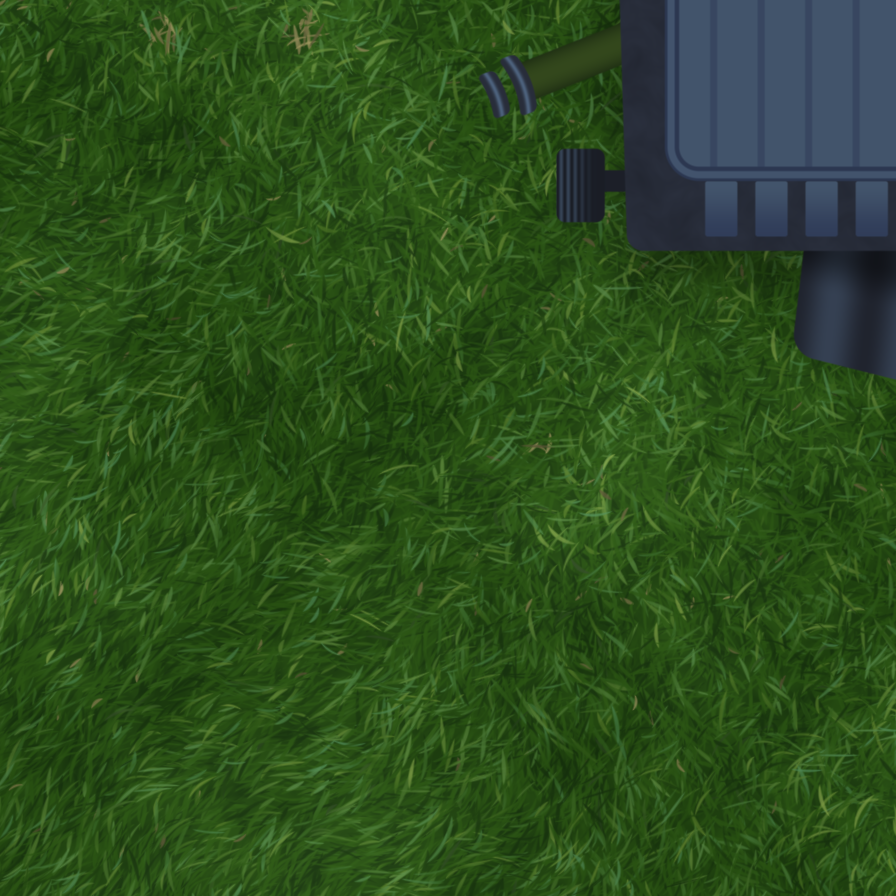
A Shadertoy shader for this texture:

```glsl
// Lawn of fine overlapping grass blades with a slate plastic device at the upper right.
#define LAYERS 13
#define CELL 0.027
#define BLADE_WIDTH 0.0022
#define BLADE_BLUR 0.0015
#define GRASS vec3(0.16, 0.32, 0.07)
#define DEEP vec3(0.085, 0.19, 0.05)
#define LIGHT vec3(0.33, 0.50, 0.24)
#define STRAW vec3(0.56, 0.50, 0.33)
#define SLATE vec3(0.26, 0.33, 0.42)
#define NAVY vec3(0.19, 0.24, 0.35)
#define CHARCOAL vec3(0.155, 0.175, 0.225)

vec3 hash3(vec3 p) {
    p = fract(p * vec3(0.1031, 0.1030, 0.0973));
    p += dot(p, p.yxz + 33.33);
    return fract((p.xxy + p.yxx) * p.zyx);
}

// Layered, warped sines in about -1..1
float patches(vec2 p) {
    float sum = 0.0, gain = 0.5;
    for (int i = 0; i < 4; i++) {
        p += 0.35 * sin(p.yx * 1.3 + float(i) * 2.1);
        sum += gain * sin(p.x) * cos(p.y * 0.9 + 1.0);
        p = mat2(1.4, 1.1, -1.1, 1.4) * p;
        gain *= 0.65;
    }
    return sum;
}

float box(vec2 p, vec2 halfSize, float radius) {
    vec2 d = abs(p) - halfSize + radius;
    return length(max(d, 0.0)) + min(max(d.x, d.y), 0.0) - radius;
}

float softFill(float d, float blur) {
    return smoothstep(0.0, 1.0, 0.5 - 0.5 * d / max(blur, 0.7 / iResolution.y));
}

float fill(float d) {
    return softFill(d, 0.0014);
}

// Small worn spots where blades have dried out
float dryness(vec2 p) {
    float near = min(length(p - vec2(0.18, 0.965)), length(p - vec2(0.34, 0.965)));
    return 1.0 - smoothstep(0.008, 0.026, min(near, length(p - vec2(0.605, 0.5)) + 0.006));
}

vec3 bladeColor(vec2 root, vec3 rnd, float depth, float clump) {
    float tone = rnd.x * mix(0.6, 1.04, depth) + clump + 0.02;
    vec3 lightTint = LIGHT + (rnd.y - 0.5) * vec3(0.10, 0.0, -0.14);
    vec3 color = mix(DEEP, GRASS, smoothstep(0.0, 0.4, tone));
    color = mix(color, lightTint, smoothstep(0.5, 1.08, tone));
    color += vec3(0.10, 0.09, 0.09) * step(0.955, rnd.y) * depth;
    float dry = step(rnd.z, dryness(root) * 0.8 + 0.006);
    return mix(color, STRAW * (0.6 + 0.55 * rnd.x), dry * 0.85);
}

vec3 lawn(vec2 p) {
    vec3 color = mix(DEEP, GRASS, 0.5 + 0.4 * patches(p * 45.0));
    float clump = 0.16 * patches(p * 11.0) + 0.24 * patches(p * 34.0 + 5.0);

    // Lean follows a slow flow, tidier toward the lower left
    float wild = smoothstep(0.15, 0.95, p.x * 0.65 + p.y * 0.65);
    float lean = mix(0.55, 1.25, p.x) + 0.45 * sin(p.x * 9.0 + 2.0 * sin(p.y * 7.0));
    float spread = mix(1.1, 2.7, wild), tuft = mix(0.3, 0.6, wild);

    for (int layer = 0; layer < LAYERS; layer++) {
        float k = float(layer);
        vec2 shift = vec2(0.37, 0.61) * k;
        vec2 cell = floor(p / CELL + shift);
        for (int n = 0; n < 9; n++) {
            vec2 id = cell + vec2(n % 3 - 1, n / 3 - 1);
            vec3 place = hash3(vec3(id + 17.0, k * 3.7 + 1.0));
            vec2 root = (id + place.xy - shift) * CELL;
            vec2 q = p - root;
            if (dot(q, q) > CELL * CELL) continue;

            vec3 look = hash3(vec3(id + 71.0, k * 5.3 + 9.0));
            float angle = lean + (place.z - 0.5) * spread
                        + tuft * sin(root.x * 37.0 + 3.0 * sin(root.y * 29.0));
            vec2 along = vec2(cos(angle), sin(angle));
            q = vec2(dot(q, along), dot(q, vec2(-along.y, along.x)));

            // Tapered, slightly bent blade that fades at its tips
            float t = q.x / (CELL * mix(0.35, 0.95, look.z));
            q.y += (look.y - 0.5) * 0.006 * t * t;
            float taper = max(1.0 - t * t, 0.0);
            float width = BLADE_WIDTH * mix(0.5, 1.1, place.z) * taper;
            float cover = softFill(abs(q.y) - width, BLADE_BLUR) * smoothstep(0.0, 0.45, taper);
            if (cover <= 0.0) continue;
            color = mix(color, bladeColor(root, look, k / float(LAYERS), clump), cover * 0.8);
        }
    }
    // Broad pale and shaded areas
    float patchTone = patches(p * 8.0 + 2.0);
    return color * (1.03 + 0.11 * patchTone) + vec3(0.018, 0.014, 0.018) * (patchTone + 0.35);
}

vec3 device(vec3 color, vec2 p) {
    // Slanted tube with two clamp rings
    vec2 q = mat2(0.93, -0.37, 0.37, 0.93) * (p - vec2(0.583, 0.907));
    float roundness = max(1.0 - q.y * q.y / 0.00058, 0.0);
    vec3 olive = vec3(0.11, 0.17, 0.07) + vec3(0.09, 0.11, 0.04) * roundness;
    color = mix(color, olive, fill(box(q - vec2(0.07, 0.0), vec2(0.08, 0.022), 0.004)));
    for (int i = 0; i < 2; i++) {
        vec2 r = q + vec2(0.031, 0.0) * float(i);
        r.x += 5.0 * r.y * r.y;
        float ring = box(r, vec2(0.010, 0.034 - 0.008 * float(i)), 0.006);
        vec3 sheen = mix(CHARCOAL, SLATE * 1.15, exp(-r.x * r.x / 0.000009));
        color = mix(color, sheen, fill(ring));
    }

    // Ribbed knob on its shaft
    color = mix(color, CHARCOAL * 0.7, fill(box(p - vec2(0.69, 0.798), vec2(0.025, 0.012), 0.003)));
    vec2 knob = p - vec2(0.648, 0.793);
    float ridge = 0.5 + 0.5 * sin(knob.x * 800.0);
    float lit = 1.0 - smoothstep(-0.015, 0.02, knob.x);
    vec3 knobColor = mix(CHARCOAL * 0.65, SLATE * 0.9, ridge * lit * 0.8);
    color = mix(color, knobColor, fill(box(knob, vec2(0.027, 0.041), 0.01)));

    // Rounded grip below the body
    vec2 grip = vec2(p.x + 0.12 * (0.72 - p.y), p.y + 0.25 * (p.x - 0.885)) - vec2(0.992, 0.68);
    float sheen = 0.5 + 0.5 * cos((grip.x + 0.055) * 75.0);
    vec3 gripColor = mix(CHARCOAL * 0.8, mix(CHARCOAL, SLATE, 0.5), sheen);
    gripColor *= 1.0 - 0.45 * smoothstep(0.0, 0.05, grip.y);
    color = mix(color, gripColor, fill(box(grip, vec2(0.095, 0.075), 0.025)));

    // Body, lower teeth, raised rim and ribbed panel
    vec2 body = p - vec2(0.90 - 0.03 * (p.y - 0.72), 0.91);
    color = mix(color, CHARCOAL * (0.97 + 0.1 * patches(p * 60.0)), fill(box(body, vec2(0.2, 0.19), 0.018)));
    vec2 tooth = vec2((fract((p.x - 0.777) / 0.056) - 0.5) * 0.056, p.y - 0.767);
    float teeth = fill(box(tooth, vec2(0.018, 0.031), 0.003)) * step(0.777, p.x);
    color = mix(color, mix(NAVY, SLATE, smoothstep(-0.03, 0.03, tooth.y)), teeth);
    float panel = box(p - vec2(0.96, 1.0), vec2(0.202, 0.186), 0.022);
    color = mix(color, NAVY * 0.9, fill(panel - 0.016));
    color = mix(color, SLATE * 1.1, 0.75 * fill(abs(panel - 0.009) - 0.004));
    float rib = abs(fract((p.x - 0.77) / 0.053) - 0.5) * 0.053;
    return mix(color, mix(SLATE, NAVY, 0.6 * fill(rib - 0.004)), fill(panel));
}

void mainImage(out vec4 fragColor, in vec2 fragCoord) {
    vec2 p = fragCoord / iResolution.y;
    vec3 color = lawn(p);
    float shadow = box(p - vec2(0.9, 0.89), vec2(0.19, 0.19), 0.03);
    color *= 1.0 - 0.25 * exp(-max(shadow, 0.0) * 35.0);
    fragColor = vec4(device(color, p), 1.0);
}
```
